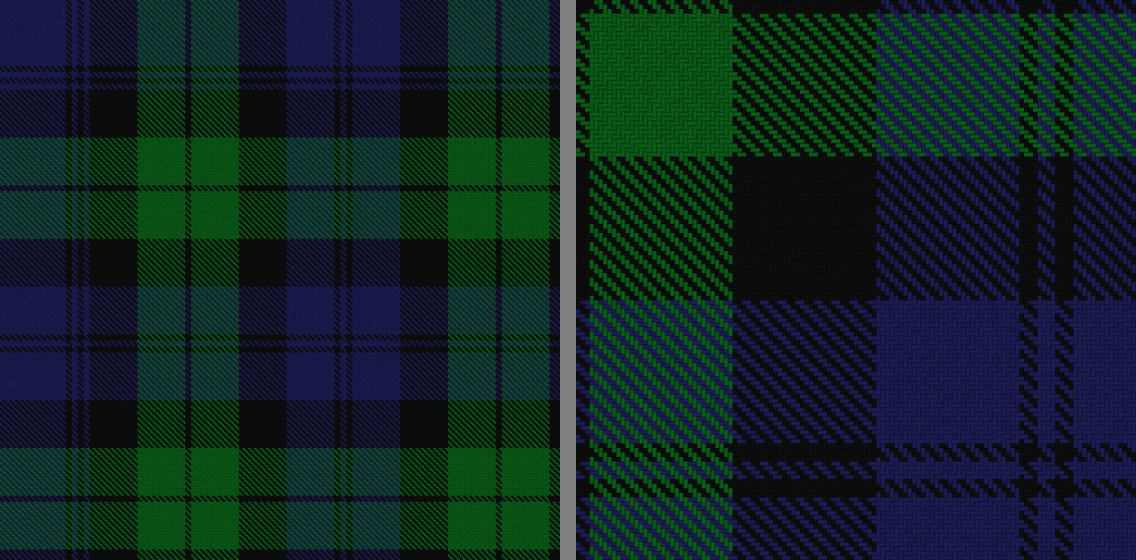
Left: the whole. Right: its middle third, enlarged.
This pattern is drawn by a Shadertoy shader. Its source:

```glsl
// Dark blue, black and green tartan in a 2/2 twill weave.

const float UNITS_ACROSS = 93.75;    // stripe units along the canvas
const float THREADS_PER_UNIT = 4.0;
const float HALF_SETT = 52.0;        // units between the two mirror points
const float PIVOT = 57.5;            // mirror point, in units from the top left
const int SAMPLES = 4;               // supersampling per axis

const vec3 BLUE = vec3(0.115, 0.115, 0.345);
const vec3 GREEN = vec3(0.04, 0.375, 0.095);
const vec3 BLACK = vec3(0.053, 0.055, 0.055);

float hash(vec2 p) {
    return fract(sin(dot(p, vec2(127.1, 311.7))) * 43758.5453);
}

// 1 inside a stripe, 0 outside
float stripe(float x, float centre, float width) {
    return step(abs(x - centre), 0.5 * width);
}

// Distance to the nearest pivot, mirrored at both ends of the sett
float foldSett(float unit) {
    return abs(mod(unit - PIVOT + HALF_SETT, 2.0 * HALF_SETT) - HALF_SETT);
}

vec3 threadColor(float thread) {
    float d = foldSett((thread + 0.5) / THREADS_PER_UNIT);
    vec3 color = mix(BLUE, BLACK, stripe(d, 26.0, 33.0));
    color = mix(color, GREEN, stripe(d, 26.0, 17.0));

    // Thin black lines: one in the green, pairs in the blue
    float lines = stripe(d, 26.0, 1.0) + stripe(d, 1.0, 1.0)
                + stripe(d, 44.0, 1.0) + stripe(d, 46.0, 1.0);
    return mix(color, BLACK, lines);
}

// Rounded thread profile, darker at both edges
float threadShade(float across) {
    return 0.55 + 0.45 * sin(3.14159 * across);
}

// Cloth colour at a position counted in threads
vec3 weave(vec2 p) {
    vec2 cell = floor(p);
    vec2 local = p - cell;
    bool warpOnTop = mod(cell.x - cell.y, 4.0) < 2.0;
    float thread = warpOnTop ? cell.x : cell.y;
    float across = warpOnTop ? local.x : local.y;
    float grain = 0.94 + 0.12 * hash(cell);
    return threadColor(thread) * threadShade(across) * grain;
}

void mainImage(out vec4 fragColor, in vec2 fragCoord) {
    float scale = UNITS_ACROSS * THREADS_PER_UNIT / iResolution.y;
    vec3 sum = vec3(0.0);

    // Average a grid of samples to smooth the fine threads
    for (int j = 0; j < SAMPLES; j++) {
        for (int i = 0; i < SAMPLES; i++) {
            vec2 offset = (vec2(i, j) + 0.5) / float(SAMPLES) - 0.5;
            vec2 pos = fragCoord + offset;
            sum += weave(vec2(pos.x, iResolution.y - pos.y) * scale);
        }
    }
    fragColor = vec4(sum / float(SAMPLES * SAMPLES), 1.0);
}
```
